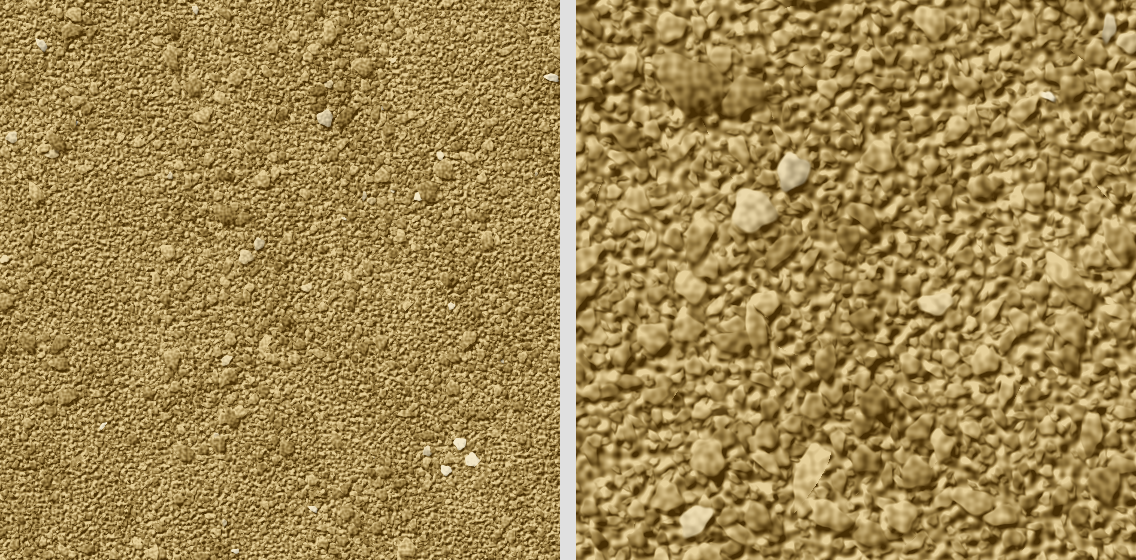
Left: the whole. Right: its middle third, enlarged.
Reproduce this texture procedurally as a WebGL 1 fragment shader.

```glsl
precision highp float;

uniform vec2 u_resolution;

// Tone ramp of the sand, and the pale chips
const vec3 SHADOW_BROWN = vec3(0.28, 0.18, 0.01);
const vec3 SAND_OCHRE = vec3(0.625, 0.515, 0.28);
const vec3 SUNLIT_CREAM = vec3(0.865, 0.775, 0.56);
const vec3 CHIP_WHITE = vec3(0.92, 0.88, 0.77);

// Grain layers: cells per canvas, share of cells filled, share of pale chips
const vec3 FINE = vec3(128.0, 0.72, 0.0);
const vec3 SMALL = vec3(80.0, 0.44, 0.004);
const vec3 MEDIUM = vec3(48.0, 0.33, 0.025);
const vec3 PEBBLE = vec3(27.0, 0.16, 0.09);

const vec2 LIGHT = vec2(-0.507, 0.862);
const float EDGE = 0.0011;          // half width of a grain's soft rim
const float SHADOW_REACH = 0.45;    // in grain radii
const float SHADOW_DEPTH = 0.68;
const float FACE_TONE = 0.65;
const float FACE_VARIETY = 0.32;
const float FACE_SHADING = 0.24;
const float SAND_TONE = 0.59;
const float SAND_RELIEF = 1.0;
const float SAND_SCALE = 135.0;
const float GRIT_SCALE = 185.0;
const float GRIT_STRENGTH = 0.42;
const float PATCH_SCALE = 4.5;
const float PATCH_TONE = 0.10;
const float MID_TONE = 0.54;
const float CONTRAST = 1.32;
const float PI = 3.14159;

vec4 hash4(vec2 p) {
  vec4 q = fract(p.xyxy * vec4(0.1031, 0.1030, 0.0973, 0.1099));
  q += dot(q, q.wzxy + 33.33);
  return fract((q.xxyz + q.yzzw) * q.zywx);
}

float cornerSlope(vec2 corner, vec2 offset) {
  float angle = 2.0 * PI * hash4(corner).x;
  return dot(vec2(cos(angle), sin(angle)), offset);
}

float gradientNoise(vec2 p) {
  vec2 i = floor(p);
  vec2 f = p - i;
  vec2 u = f * f * f * (f * (f * 6.0 - 15.0) + 10.0);
  vec2 e = vec2(1.0, 0.0);
  float bottom = mix(cornerSlope(i, f), cornerSlope(i + e, f - e), u.x);
  float top = mix(cornerSlope(i + e.yx, f - e.yx), cornerSlope(i + 1.0, f - 1.0), u.x);
  return mix(bottom, top, u.y);
}

// Distance to a lumpy, stretched outline; 1.0 lies on the rim
float outline(vec2 p, float angle, float stretch, float phase) {
  float c = cos(angle);
  float s = sin(angle);
  vec2 q = vec2(c * p.x + s * p.y, c * p.y - s * p.x);
  q *= vec2(inversesqrt(stretch), sqrt(stretch));
  float a = atan(q.y, q.x + 1e-5);
  return length(q) * (1.0 + 0.11 * sin(3.0 * a + phase) + 0.07 * sin(5.0 * a - 2.0 * phase));
}

// Lays one layer of shaded grains over surface = (tone, paleness)
vec2 addGrains(vec2 surface, vec2 uv, vec3 layer, float patchiness, float seed) {
  vec2 p = uv * layer.x;
  vec2 cell = floor(p);
  for (int y = -1; y <= 1; y++) {
    for (int x = -1; x <= 1; x++) {
      vec2 id = cell + vec2(float(x), float(y));
      vec4 place = hash4(id + seed);
      vec4 form = hash4(id + seed + 57.3);
      if (place.x > layer.y * patchiness) continue;

      float radius = mix(0.25, 0.48, form.y * form.y);
      float angle = PI * form.x;
      float stretch = mix(1.0, 2.3, form.z * form.z);
      float phase = 2.0 * PI * form.w;
      vec2 q = (p - id - 0.1 - 0.8 * place.zw) / radius;
      float soft = EDGE * layer.x / radius;

      float shadowRim = outline(q + LIGHT * SHADOW_REACH, angle, stretch, phase);
      surface.x *= 1.0 - SHADOW_DEPTH * (1.0 - smoothstep(0.8 - soft, 1.08 + soft, shadowRim));

      float rim = outline(q, angle, stretch, phase);
      float pale = step(1.0 - layer.z, place.y);
      float tone = FACE_TONE + FACE_VARIETY * (fract(form.w * 7.0) - 0.5);
      tone += FACE_SHADING * dot(q, LIGHT) * smoothstep(0.2, 1.0, rim) + 0.15 * pale;
      float cover = 1.0 - smoothstep(1.0 - soft, 1.0 + soft, rim);
      surface = mix(surface, vec2(tone, pale * mix(0.25, 1.0, form.x)), cover);
    }
  }
  return surface;
}

vec3 sandColour(float tone) {
  vec3 dark = mix(SHADOW_BROWN, SAND_OCHRE, clamp(tone * 1.8, 0.0, 1.0));
  return mix(dark, SUNLIT_CREAM, clamp((tone - 0.556) * 2.25, 0.0, 1.15));
}

void main() {
  vec2 uv = gl_FragCoord.xy / min(u_resolution.x, u_resolution.y);

  // Fine bed lit as a relief
  vec2 bed = uv * SAND_SCALE;
  float relief = gradientNoise(bed) - gradientNoise(bed + LIGHT * 0.4);
  vec2 surface = vec2(SAND_TONE + SAND_RELIEF * relief, 0.0);

  // Coarser grains gather in patches
  float drift = gradientNoise(uv * PATCH_SCALE + 3.7);
  float patchiness = clamp(0.9 + 1.8 * drift, 0.25, 1.7);
  surface = addGrains(surface, uv, FINE, 1.0, 11.0);
  surface = addGrains(surface, uv, SMALL, patchiness, 203.0);
  surface = addGrains(surface, uv, MEDIUM, patchiness, 419.0);
  surface = addGrains(surface, uv, PEBBLE, patchiness, 631.0);

  // Grit and broad drifts of tone, weaker on pale chips
  float grit = gradientNoise(uv * GRIT_SCALE + 19.0) + 0.3 * gradientNoise(uv * 70.0 + 5.0);
  float tone = surface.x + GRIT_STRENGTH * grit * (1.0 - 0.6 * surface.y);
  tone += PATCH_TONE * gradientNoise(uv * 9.0 + 31.0);
  tone = MID_TONE + CONTRAST * (tone - MID_TONE);
  vec3 chip = CHIP_WHITE * clamp(0.35 + 0.75 * tone, 0.3, 1.05);
  gl_FragColor = vec4(mix(sandColour(tone), chip, surface.y), 1.0);
}
```
